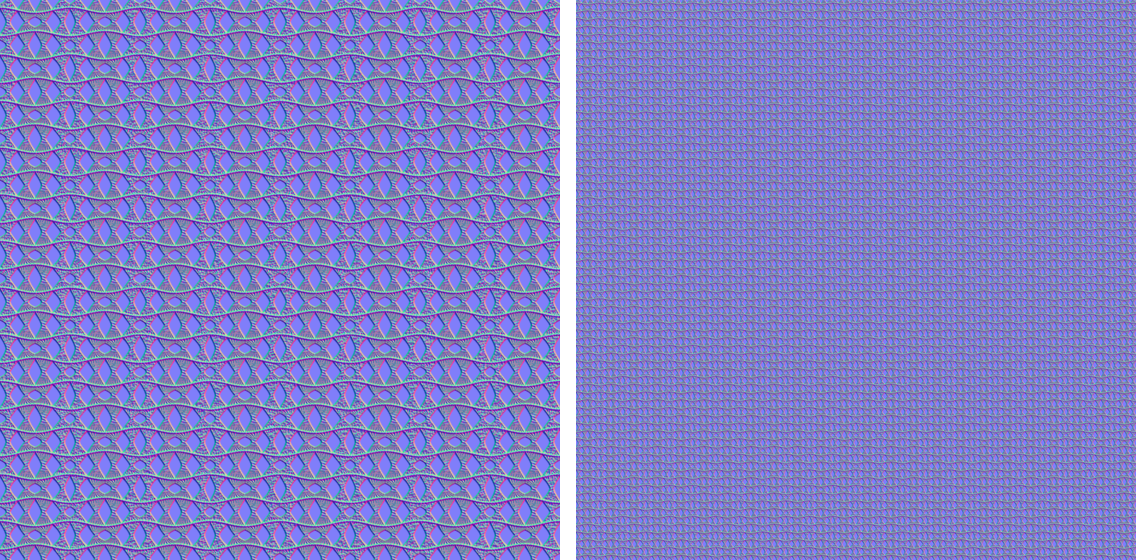
Left, the tile; right, the same tile 3 across and 3 down.
This texture map is drawn by a three.js fragment shader. Its source:

```glsl
// Tangent-space normal map of openwork lace: wavy cords joined by pairs of gathered, ribbed fans.
varying vec2 vUv;

const float TAU = 6.2831853;
const float COLUMNS = 32.0; // fans across
const float ROWS = 24.0;    // cords up

vec2 hash2(vec2 cell) {
  vec2 k = vec2(dot(cell, vec2(127.1, 311.7)), dot(cell, vec2(269.5, 183.3)));
  return fract(sin(k) * 4375.85);
}

// Distance to the nearest scattered point, wrapping after "period" cells
float cellular(vec2 p, float period) {
  vec2 base = floor(p);
  float nearest = 2.0;
  for (int j = -1; j <= 1; j++) {
    for (int i = -1; i <= 1; i++) {
      vec2 cell = base + vec2(float(i), float(j));
      nearest = min(nearest, distance(p, cell + hash2(mod(cell, period))));
    }
  }
  return nearest;
}

// Relief height; g counts fan widths in both directions
float laceHeight(vec2 g) {
  // Row between two cords, which swells and narrows in turn
  float y = g.y * ROWS / COLUMNS - 0.06;
  float row = floor(y + 0.5);
  float t = y - row;
  float swell = -cos(TAU * g.x / 4.0) * (1.0 - 2.0 * mod(row, 2.0));
  if (abs(t) > 0.5 + 0.11 * swell) {
    t -= sign(t);
    swell = -swell;
  }
  float halfRow = 0.5 + 0.11 * swell;
  float v = abs(t) / halfRow;

  // Mirrored pair of fans: ribbed pairs alternate with crinkled ones
  float pair = floor(g.x / 2.0 + 0.5);
  float d = abs(g.x - 2.0 * pair);
  float ribbed = mod(pair, 2.0);
  float narrow = step(1.5, mod(pair, 4.0)) * (1.0 - ribbed);
  float waist = mix(0.46, 0.48, ribbed) - 0.04 * narrow;
  float curve = mix(1.35, 1.0, ribbed);
  float inner = (waist - 0.13) * (1.0 - pow(v / (0.69 + 0.13 * swell), 1.7 - 0.2 * swell));
  float outer = mix(waist + 0.13, 1.08, pow(v, curve));
  float edge = 0.8 * min(d - inner, outer - d);
  float u = (d - inner) / max(outer - inner, 0.05);

  // Cloth with a raised hem, radiating ribs and a twisted knot at the waist
  float cloth = smoothstep(-0.02, 0.06, edge);
  float hem = exp(-pow((edge - 0.05) / 0.03, 2.0));
  float spread = smoothstep(0.1, 0.45, v);
  float ribs = (0.5 + 0.5 * cos(TAU * 9.0 * u)) * spread;
  float crinkle = cellular(g * 7.0, COLUMNS * 7.0);
  float knot = exp(-7.0 * v * v);
  float h = 0.08 + mix(0.05, 0.1, ribbed) * ribs;
  h += (1.0 - ribbed) * 0.12 * crinkle * spread;
  h += knot * (0.13 + 0.03 * sin(t * 55.0 + 5.0 * u));
  h = cloth * h + 0.03 * hem;

  // Thin twisted cord along the row border
  float gap = (halfRow - abs(t)) * COLUMNS / ROWS;
  float cord = 1.0 - smoothstep(0.01, 0.095, gap);
  float twist = 0.012 * sin(TAU * (6.0 * g.x + 3.0 * gap));
  return mix(h, 0.27 + twist, cord);
}

vec3 laceNormal(vec2 g) {
  vec2 e = vec2(0.016, 0.0);
  vec2 slope = vec2(laceHeight(g + e.xy) - laceHeight(g - e.xy),
                    laceHeight(g + e.yx) - laceHeight(g - e.yx)) / (2.0 * e.x);
  return normalize(vec3(-1.7 * slope, 1.0));
}

void main() {
  // Nine samples smooth the fine ribs
  vec3 n = vec3(0.0);
  for (int j = -1; j <= 1; j++) {
    for (int i = -1; i <= 1; i++) {
      vec2 offset = vec2(float(i), float(j)) / 1150.0;
      n += laceNormal((vUv + offset) * COLUMNS) / 9.0;
    }
  }
  gl_FragColor = vec4((0.5 + 0.5 * n) * vec3(1.0, 0.985, 0.98), 1.0);
}
```
